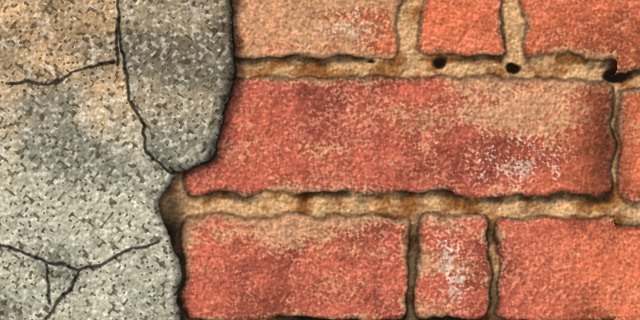
A WebGL 2 fragment shader for this texture:

```glsl
#version 300 es
precision highp float;
// Weathered brick wall with a cracked coat of gritty plaster on the left.
// Distance functions lay out the bricks, plaster and cracks; layered noise
// roughens the edges, and its slope towards the light shades the surface.
uniform vec2 u_resolution;
out vec4 fragColor;

float hash(vec2 p) {
  vec3 q = fract(vec3(p.xyx) * .1031);
  q += dot(q, q.yzx + 33.33);
  return fract((q.x + q.y) * q.z);
}
float noise(vec2 p) {
  vec2 i = floor(p), f = fract(p);
  f = f * f * (3. - 2. * f);
  return mix(mix(hash(i), hash(i + vec2(1, 0)), f.x),
             mix(hash(i + vec2(0, 1)), hash(i + 1.), f.x), f.y);
}
float fbm(vec2 p) {
  float sum = 0., amp = .53;
  for (int i = 0; i < 4; i++) {
    sum += amp * noise(p);
    p = mat2(1.6, 1.2, -1.2, 1.6) * p + 17.;
    amp *= .5;
  }
  return sum;
}
float relief(vec2 p) { return .8 * fbm(p * 19.) + .22 * noise(mat2(.8, .6, -.6, .8) * p * 120.); }
float blob(vec2 p, vec2 centre, vec2 size) {
  vec2 d = (p - centre) / size;
  return exp(-dot(d, d));
}
float segment(vec2 p, vec2 a, vec2 b) {
  vec2 d = b - a;
  return length(p - a - d * clamp(dot(p - a, d) / dot(d, d), 0., 1.));
}

// Three courses, each split by its own upright joints
float bricks(vec2 p) {
  p.y += .035 * step(1.925, p.x);
  float row = clamp(round((p.y - .575) / .41), -1., 1.);
  vec2 joints = row < -.5 ? vec2(1.29, 1.54) : row < .5 ? vec2(1.925, 3) : vec2(1.28, 1.6);
  float gap = row < -.5 ? .016 : row < .5 ? .009 : .032;
  vec2 toJoint = abs(p.x - joints);
  vec2 e = vec2(max(.575 - p.x, gap - min(toJoint.x, toJoint.y)),
                abs(p.y - .575 - .41 * row) - (row == 0. ? .18 : .163)) + .03;
  return length(max(e, 0.)) + min(max(e.x, e.y), 0.) - .03;
}
// Tapered slab standing proud of the plaster
float slab(vec2 p) {
  vec2 a = vec2(.535, 1.1), d = vec2(.04, -.51);
  float t = clamp(dot(p - a, d) / dot(d, d), 0., 1.);
  return length(p - a - d * t) - mix(.178, .122, pow(t, 5.));
}
float cracks(vec2 p) {
  vec4 lines[7] = vec4[7](vec4(.02, .74, .2, .755), vec4(.2, .755, .35, .81),
    vec4(0, .245, .25, .155), vec4(.25, .155, .5, .24), vec4(.25, .155, .15, 0),
    vec4(.15, .19, .16, .05), vec4(.36, .8, .37, 1.));
  float d = 9.;
  for (int i = 0; i < 7; i++) d = min(d, segment(p, lines[i].xy, lines[i].zw));
  return d;
}

void main() {
  vec2 p = gl_FragCoord.xy / u_resolution.y;
  vec2 turned = mat2(.8, .6, -.6, .8) * p;
  float broad = fbm(p * 6.), fine = noise(turned * 150.), grain = noise(turned * 95. + 9.);
  vec2 wobble = vec2(fbm(p * 13. + 3.), fbm(p * 13. + 40.)) - .5;
  vec2 q = p + .045 * wobble;
  float light = relief(p) - relief(p + vec2(-.004, .006));
  float speckle = .6 * fine + .4 * grain - .5;

  // Sandy mortar, hollowed out beneath and between the bricks
  float brickD = bricks(q);
  vec3 col = mix(vec3(.58, .37, .2), vec3(.83, .65, .46), smoothstep(.25, .55, fbm(p * 17.)));
  float overhang = smoothstep(.012, -.012, bricks(q + vec2(-.006, .022)));
  col *= 1. - .65 * overhang * smoothstep(.25, .6, fbm(p * 9. + 5.));
  col *= mix(.6, 1., smoothstep(0., .012, brickD));
  col *= 1. - .5 * smoothstep(.33, .28, p.y) * smoothstep(.25, .55, broad);
  for (float i = 0.; i < 4.; i++) {
    vec2 centre = vec2(1.16 + .2 * i + .006 * i * i * i, .808 - .01 * i);
    float hole = length((q - centre) * vec2(.75, 1.)) - .007 - .007 * i;
    col = mix(col, vec3(.12, .08, .05), smoothstep(.008, -.006, hole));
  }
  col *= 1. + 1.1 * light + .35 * speckle;

  // Fired clay: crimson to orange, with sandy crust and pale lime
  float warm = clamp(smoothstep(1.5, 2., p.x) + smoothstep(.78, .84, p.y), 0., 1.);
  vec3 clay = mix(vec3(.71, .37, .29), vec3(.79, .42, .29), warm);
  clay *= mix(.84, 1.12, smoothstep(.25, .7, broad));
  clay = mix(clay, vec3(.82, .56, .45), .55 * smoothstep(.45, .8, .5 * fbm(p * 14. + 60.) + .5 * fine));
  float crust = .55 * blob(p, vec2(.9, .98), vec2(.34, .2)) + .5 * blob(p, vec2(1.66, .67), vec2(.3, .13))
    + .36 * blob(p, vec2(.85, .29), vec2(.45, .09)) + .26 * blob(p, vec2(.82, .54), vec2(.3, .07))
    + .15 * blob(p, vec2(1.4, .17), vec2(.12, .2)) + .22 * smoothstep(-.035, 0., brickD);
  crust += .62 * fbm(p * vec2(9., 19.)) + .24 * fine;
  clay = mix(clay, vec3(.81, .62, .46), .85 * smoothstep(.54, .84, crust));
  float lime = .36 * blob(p, vec2(1.6, .5), vec2(.2, .1)) + .3 * blob(p, vec2(1.4, .16), vec2(.1, .16))
    + .25 * blob(p, vec2(1.08, .9), vec2(.16, .08)) + .5 * fbm(p * 23. + 8.) + .3 * fine;
  clay = mix(clay, vec3(.83, .74, .68), .75 * smoothstep(.62, .84, lime));
  clay *= 1. - .45 * blob(p, vec2(1.89, .55), vec2(.07, .2));
  clay *= 1. + .85 * light + .42 * speckle;
  clay *= mix(1., .68, smoothstep(-.016, 0., brickD));
  col = mix(col, clay, smoothstep(.005, -.005, brickD));

  // Plaster casts a soft shadow on the bricks
  float slabD = slab(q);
  float edge = .56 - .06 * exp(-pow((p.y - .35) / .09, 2.));
  float plasterD = min(q.x - mix(edge, .5, smoothstep(.46, .52, p.y)), slabD);
  col *= mix(.3, 1., smoothstep(-.005, .05, plasterD + .02 * (broad - .5)));
  col *= 1. - .6 * blob(p, vec2(.54, .33), vec2(.04, .1));

  // Plaster: tan to grey, set with pale grit and dark pores
  float slabMask = smoothstep(.004, -.004, slabD);
  float sandy = smoothstep(.45, .9, p.y + .5 * (broad - .5)) * (1. - .5 * slabMask);
  vec3 coat = mix(vec3(.7, .68, .59), vec3(.78, .64, .48), sandy);
  coat *= mix(.8, 1.08, smoothstep(.25, .7, broad)) * (1. - .16 * slabMask);
  coat = mix(coat, vec3(.82, .8, .74), .55 * smoothstep(.55, .85, grain));
  coat = mix(coat, vec3(.28, .24, .18), .65 * smoothstep(.66, .88, noise(turned * 100. + 31.)));
  coat *= 1. + .9 * light + .4 * speckle;
  coat *= mix(1., .6, slabMask * smoothstep(-.06, 0., slabD) * smoothstep(.45, .68, p.x));
  coat *= mix(1., .55, smoothstep(-.025, 0., plasterD));
  float crackD = min(abs(slabD), cracks(q) + slabMask);
  coat *= mix(.35, 1., smoothstep(.001, .009, crackD));
  col = mix(col, coat, smoothstep(.004, -.004, plasterD));

  fragColor = vec4(clamp(col, 0., 1.), 1.);
}
```
